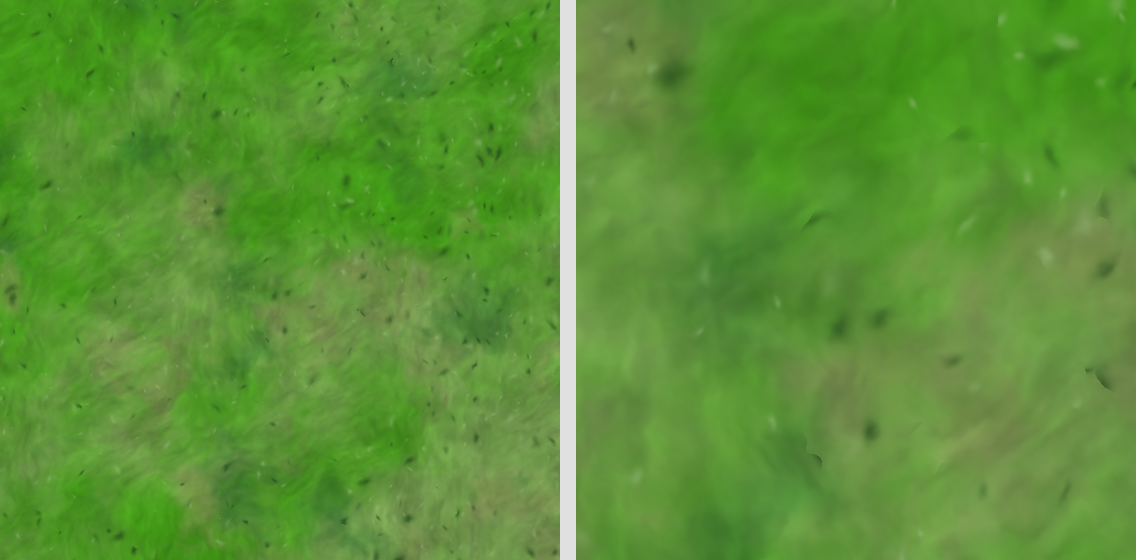
Left: the whole. Right: its middle third, enlarged.
Write a WebGL 2 fragment shader that draws this texture.

```glsl
#version 300 es
precision highp float;

uniform vec2 u_resolution;
out vec4 fragColor;

float hash(vec2 p) {
    return fract(sin(dot(p, vec2(127.1, 311.7))) * 43758.5453);
}

float noise(vec2 p) {
    vec2 cell = floor(p);
    vec2 f = fract(p);
    f = f * f * (3.0 - 2.0 * f);
    return mix(mix(hash(cell), hash(cell + vec2(1, 0)), f.x),
               mix(hash(cell + vec2(0, 1)), hash(cell + vec2(1, 1)), f.x), f.y);
}

mat2 rotation(float angle) {
    float c = cos(angle), s = sin(angle);
    return mat2(c, -s, s, c);
}

// Fractal noise centred on zero
float fbm(vec2 p) {
    float sum = 0.0, amplitude = 0.5;
    for (int i = 0; i < 5; i++) {
        sum += amplitude * (noise(p) - 0.5);
        p = rotation(0.6) * p * 2.03 + 17.3;
        amplitude *= 0.55;
    }
    return sum;
}

// Noise drawn out along one direction, like lying blades
float streaks(vec2 p, float angle) {
    vec2 q = rotation(angle) * p;
    return noise(q * vec2(38.0, 95.0)) + 0.6 * noise(q * vec2(75.0, 170.0) + 31.0) - 0.8;
}

// Scattered soft elongated dots; density is the share of filled cells
float specks(vec2 p, float cells, float density, float seed) {
    vec2 q = p * cells;
    vec2 home = floor(q);
    float cover = 0.0;
    for (int y = -1; y <= 1; y++) {
        for (int x = -1; x <= 1; x++) {
            vec2 cell = home + vec2(x, y);
            vec2 key = cell + seed;
            vec2 centre = cell + vec2(hash(key + 3.1), hash(key + 7.7));
            vec2 d = rotation(0.4 + 2.2 * hash(key + 11.3)) * (q - centre);
            float radius = mix(0.12, 0.32, pow(hash(key + 19.9), 2.0));
            float dist = length(d * vec2(0.65, 1.2)) / radius;
            float strength = step(hash(key), density) * mix(0.35, 1.0, hash(key + 23.5));
            cover = max(cover, strength * exp(-dist * dist));
        }
    }
    return cover;
}

void main() {
    vec2 uv = gl_FragCoord.xy / u_resolution.y;
    vec2 warped = uv + 0.035 * vec2(fbm(uv * 14.0), fbm(uv * 14.0 + 40.0));

    // Lush to dry turf, drier towards the right
    float dryness = fbm(warped * 4.5 + 5.0) + 0.22 * (uv.x - 0.5);
    float dry = smoothstep(-0.22, 0.32, dryness);
    vec3 color = mix(vec3(0.25, 0.56, 0.09), vec3(0.43, 0.575, 0.29), dry);

    // Worn brownish patches
    float worn = smoothstep(0.08, 0.34, fbm(warped * 8.0 + 61.0) + 0.35 * dryness);
    color = mix(color, vec3(0.48, 0.51, 0.31), 0.6 * worn);

    // Cool shaded hollows
    float hollow = smoothstep(0.02, 0.32, fbm(warped * 7.0 + 23.0));
    color = mix(color, vec3(0.20, 0.42, 0.17), 0.65 * hollow);

    // Tufts and blades
    float lean = smoothstep(0.3, 0.7, noise(uv * 5.0 + 9.0));
    float blades = mix(streaks(warped, 0.6), streaks(warped, 1.5), lean);
    color *= 1.03 + 0.32 * fbm(warped * 22.0 + 3.0) + 0.12 * blades;
    color += vec3(0.05, 0.01, 0.06) * fbm(uv * 45.0 + 80.0);

    // Dark gaps and pale tips, gathered in clusters
    float gathering = smoothstep(-0.15, 0.25, fbm(uv * 6.0 + 47.0) + 0.25 * (uv.x - 0.5));
    float gaps = specks(warped, 42.0, 0.05 + 0.17 * gathering, 2.0);
    float tips = specks(warped, 54.0, 0.03 + 0.18 * gathering, 71.0);
    color = mix(color, vec3(0.11, 0.26, 0.09), 0.7 * gaps);
    color = mix(color, vec3(0.60, 0.74, 0.50), 0.5 * tips);

    fragColor = vec4(clamp(color, 0.0, 1.0), 1.0);
}
```
